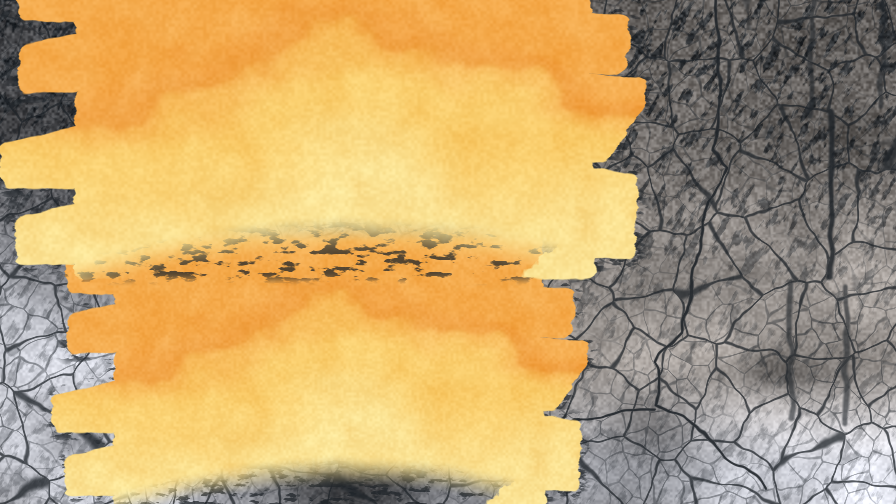
Give the GLSL for this background, as a Shadertoy shader.

```glsl
const vec3 ORANGE = vec3(0.96, 0.67, 0.30);
const vec3 GOLD = vec3(0.98, 0.81, 0.43);
const vec3 PALE = vec3(0.985, 0.89, 0.58);
const vec3 INK = vec3(0.12, 0.14, 0.16);
const vec3 WARM = vec3(1.04, 1.0, 0.97);
const vec3 COOL = vec3(0.97, 0.98, 1.02);
const vec2 LOWER_SHIFT = vec2(0.103, -0.378);
const float LOWER_SCALE = 0.83;
const float CORNER = 0.014;

// Brush ends: tip x, bottom, top, lean; four on the left, four on the right
const vec4 STROKES[8] = vec4[8](
    vec4(0.035, 0.958, 1.13, 0.0), vec4(0.035, 0.815, 0.907, 0.0),
    vec4(0.002, 0.625, 0.713, 0.0), vec4(0.030, 0.477, 0.567, 0.0),
    vec4(1.250, 0.852, 0.968, 0.2), vec4(1.280, 0.676, 0.845, 0.7),
    vec4(1.264, 0.486, 0.657, 0.05), vec4(1.180, 0.447, 0.500, 0.0));
// Path of the main crack
const vec2 CRACK[10] = vec2[10](
    vec2(1.41, 1.02), vec2(1.42, 0.70), vec2(1.45, 0.65), vec2(1.39, 0.56),
    vec2(1.38, 0.44), vec2(1.365, 0.35), vec2(1.30, 0.28), vec2(1.30, 0.20),
    vec2(1.39, 0.155), vec2(1.51, 0.04));
// Drips: x, bottom, top
const vec3 DRIPS[5] = vec3[5](
    vec3(1.648, 0.45, 0.78), vec3(1.61, 0.77, 1.05), vec3(1.678, 0.16, 0.43),
    vec3(1.75, 0.79, 1.05), vec3(1.57, 0.17, 0.44));

float hash(vec2 p) {
    vec3 q = fract(vec3(p.xyx) * 0.1031);
    q += dot(q, q.yzx + 33.33);
    return fract((q.x + q.y) * q.z);
}

float noise(vec2 p) {
    vec2 i = floor(p), f = fract(p);
    f = f * f * (3.0 - 2.0 * f);
    return mix(mix(hash(i), hash(i + vec2(1, 0)), f.x),
               mix(hash(i + vec2(0, 1)), hash(i + 1.0), f.x), f.y);
}

float fbm(vec2 p) {
    float sum = 0.0, amp = 0.53;
    for (int i = 0; i < 4; i++) {
        sum += amp * noise(p);
        p = mat2(1.6, 1.2, -1.2, 1.6) * p + 17.3;
        amp *= 0.5;
    }
    return sum;
}

float segment(vec2 p, vec2 a, vec2 b) {
    vec2 d = b - a;
    return length(p - a - d * clamp(dot(p - a, d) / dot(d, d), 0.0, 1.0));
}

// Thin lines between scattered cells
float cellCracks(vec2 p, float width) {
    float near = 9.0, next = 9.0;
    vec2 cell = floor(p);
    for (int y = -1; y <= 1; y++)
    for (int x = -1; x <= 1; x++) {
        vec2 c = cell + vec2(x, y);
        float d = length(c + vec2(hash(c), hash(c + 57.0)) - p);
        next = min(next, max(near, d));
        near = min(near, d);
    }
    return 1.0 - smoothstep(0.2 * width, width, next - near);
}

float box(vec2 q) {
    q += CORNER;
    return length(max(q, 0.0)) + min(max(q.x, q.y), 0.0) - CORNER;
}

// Signed distance to the ragged outline of one patch
float patchDistance(vec2 p) {
    p.x += 0.022 * (fbm(p * vec2(9, 55)) - 0.5);
    p.y += 0.012 * (fbm(p * vec2(22, 30)) - 0.5);
    float d = box(vec2(abs(p.x - 0.66) - 0.512, 0.447 - p.y));
    for (int i = 0; i < 8; i++) {
        vec4 s = STROKES[i];
        float side = i < 4 ? -1.0 : 1.0;
        float u = side * (p.x - s.x) + s.w * max(s.z - p.y - 0.06, 0.0);
        float top = s.z - (i < 4 ? 0.25 : 0.08) * u;
        float end = box(vec2(u, max(p.y - top, s.y - p.y)));
        d = min(d, max(end, -u - 0.6));
    }
    return d;
}

vec3 paintColor(vec2 p) {
    float wash = fbm(p * vec2(4, 6) + 3.0);
    float t = p.y + 0.28 * (wash - 0.5) - 0.10 * exp(-pow((p.x - 0.7) / 0.2, 2.0));
    vec3 c = mix(PALE, GOLD, smoothstep(0.50, 0.72, t));
    c = mix(c, ORANGE, smoothstep(0.70, 0.88, t));
    float rim = smoothstep(0.80, 0.825, t) * (1.0 - smoothstep(0.825, 0.90, t));
    c -= rim * vec3(0.02, 0.06, 0.06);
    c += (fbm(p * 18.0) - 0.5) * vec3(0.03, 0.10, 0.15);
    return c + (noise(p * 160.0) - 0.5) * vec3(0.03, 0.05, 0.07);
}

// Lays a patch with a soft arched lower edge over the colour beneath
vec3 layPatch(vec3 under, vec2 p, float pixel) {
    float d = patchDistance(p);
    float residue = (1.0 - smoothstep(0.0, 0.035, d)) * smoothstep(0.56, 0.68, fbm(p * vec2(35, 90)));
    under = mix(under, INK, residue * 0.75 * step(p.y, 1.0) * smoothstep(0.43, 0.46, p.y));
    float arch = 0.535 - 0.30 * pow(p.x - 0.69, 2.0) + 0.03 * (fbm(p * 5.0) - 0.5);
    float fade = smoothstep(arch - 0.045, arch + 0.04, p.y);
    float solid = smoothstep(1.02, 1.035, p.x - (p.y - 0.45) + 0.05 * (fbm(p * 40.0) - 0.5));
    float alpha = max(fade, solid) * (1.0 - smoothstep(-pixel, pixel, d));
    return mix(under, paintColor(p), alpha * (1.0 - smoothstep(1.08, 1.14, p.y)));
}

vec3 wallColor(vec2 p) {
    // Broad light and stains
    float left = mix(0.76, 0.28, smoothstep(0.25, 0.80, p.y));
    float right = mix(0.58, 0.38, smoothstep(0.35, 0.90, p.y));
    right += 0.28 * (1.0 - smoothstep(0.0, 0.35, p.y)) * smoothstep(1.25, 1.6, p.x);
    float light = mix(left, right, smoothstep(0.2, 1.1, p.x)) * (0.72 + 0.56 * fbm(p * 7.0));
    light *= 1.0 - 0.55 * exp(-dot((p - vec2(0.69, 0.03)) * vec2(5, 12), (p - vec2(0.69, 0.03)) * vec2(5, 12)));
    light *= 1.0 - 0.35 * exp(-pow((p.y - 0.26) / 0.04, 2.0) - pow((p.x - 1.56) / 0.12, 2.0));
    vec3 c = light * mix(COOL, WARM, smoothstep(0.3, 1.1, p.x) * smoothstep(0.05, 0.3, p.y));
    // Grit and slanted scratches
    float rough = mix(0.25, 0.75, smoothstep(0.3, 0.85, p.y));
    float scratch = fbm(vec2(p.x * 80.0 - p.y * 45.0, p.y * 35.0 + p.x * 10.0));
    c = mix(c, INK, rough * smoothstep(0.52, 0.70, scratch));
    c += 0.20 * (noise(p * 190.0) - 0.5) * (0.4 + rough);
    // Cracks and drips
    vec2 w = p + 0.05 * (vec2(fbm(p * 9.0), fbm(p * 9.0 + 7.0)) - 0.5);
    float lines = max(0.75 * cellCracks(w * 9.0, 0.055), 0.5 * cellCracks(w * 21.0 + 4.0, 0.09) * noise(p * 6.0));
    float d = segment(w, vec2(1.14, 0.165), vec2(1.30, 0.19));
    for (int i = 0; i < 9; i++) d = min(d, segment(w, CRACK[i], CRACK[i + 1]));
    lines = max(lines, 0.9 * (1.0 - smoothstep(0.001, 0.0045, d)));
    for (int i = 0; i < 5; i++) {
        vec3 s = DRIPS[i];
        float drip = segment(p + vec2(0.012 * (noise(p * 30.0) - 0.5), 0.0), s.xy, s.xz);
        lines = max(lines, (i == 0 ? 0.85 : 0.6) * (1.0 - smoothstep(0.002, 0.009, drip)));
    }
    return mix(c, INK, lines);
}

void mainImage(out vec4 fragColor, in vec2 fragCoord) {
    vec2 p = fragCoord / iResolution.y;
    float pixel = 1.0 / iResolution.y;
    vec3 color = wallColor(p);
    color = layPatch(color, (p - LOWER_SHIFT) / LOWER_SCALE, pixel / LOWER_SCALE);
    color = layPatch(color, p, pixel);
    fragColor = vec4(clamp(color, 0.0, 1.0), 1.0);
}
```
